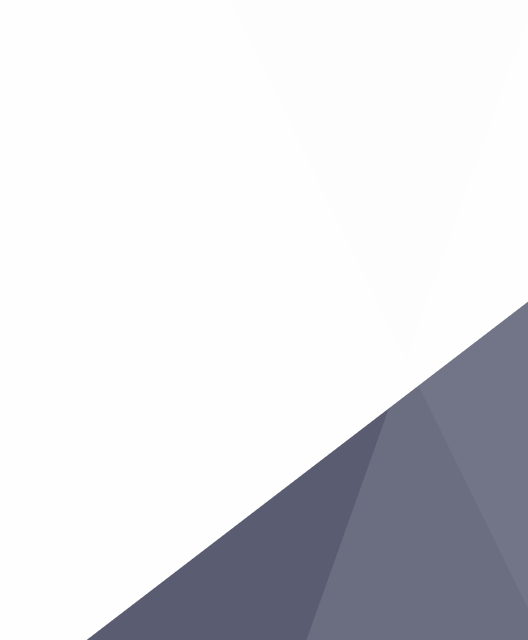
Give the GLSL for this background, as a Shadertoy shader.

```glsl
// Slate facets under a rising diagonal, with a faint wedge on a white field.

const vec3 WHITE = vec3(0.998);
const vec3 FAINT_WEDGE = vec3(0.992);
const vec3 DARK_SLATE = vec3(0.353, 0.361, 0.447);
const vec3 MID_SLATE = vec3(0.420, 0.427, 0.506);
const vec3 LIGHT_SLATE = vec3(0.447, 0.459, 0.529);

// Smooth coverage of the half-plane to the right of the line from a to b.
float rightOf(vec2 p, vec2 a, vec2 b) {
    vec2 along = b - a;
    vec2 normal = normalize(vec2(along.y, -along.x));
    float dist = dot(p - a, normal);
    float pixel = length(normal / iResolution.xy);
    return clamp(dist / pixel + 0.5, 0.0, 1.0);
}

void mainImage(out vec4 fragColor, in vec2 fragCoord) {
    vec2 uv = fragCoord / iResolution.xy;

    // Three lines divide the canvas
    float belowDiagonal = rightOf(uv, vec2(0.164, 0.0), vec2(1.0, 0.5286));
    float rightOfRising = rightOf(uv, vec2(0.5804, 0.0), vec2(0.7366, 0.362));
    float rightOfFalling = rightOf(uv, vec2(1.0, 0.0495), vec2(0.434, 1.0));

    // Pale field with the wedge between the two steep lines
    float wedge = rightOfFalling * (1.0 - rightOfRising);
    vec3 field = mix(WHITE, FAINT_WEDGE, wedge);

    // Slate facets, from dark at the left to light at the right
    vec3 facets = mix(DARK_SLATE, MID_SLATE, rightOfRising);
    facets = mix(facets, LIGHT_SLATE, rightOfFalling);

    fragColor = vec4(mix(field, facets, belowDiagonal), 1.0);
}
```
